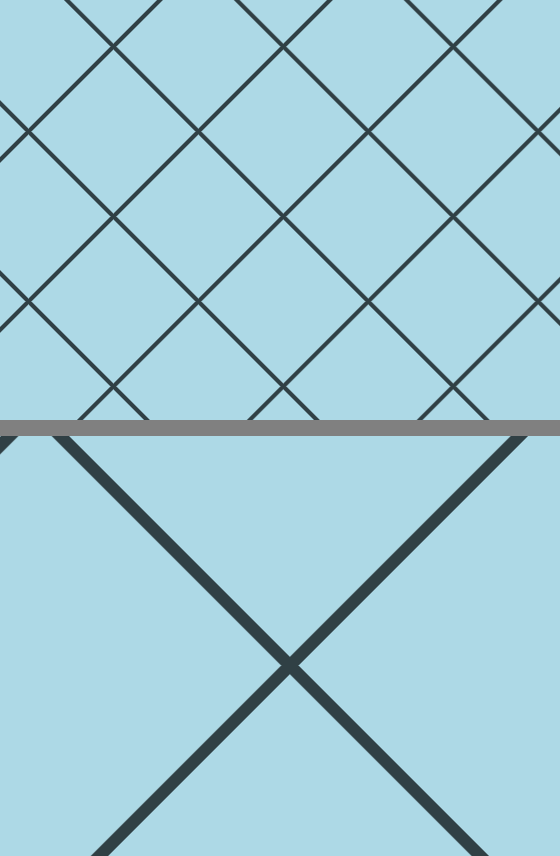
Top: the whole. Bottom: its middle third, enlarged.
Write a Shadertoy shader that draws this pattern.

```glsl
const vec3 BACKGROUND = vec3(0.68, 0.85, 0.90);
const vec3 LINE_COLOR = vec3(0.19, 0.25, 0.27);
const vec2 CROSSING = vec2(0.6745, 0.4845); // one lattice crossing, in canvas heights
const float DIAGONAL = 0.4045;              // full diagonal of a diamond
const float LINE_WIDTH = 0.0098;

// Turn the plane by an eighth of a revolution
vec2 rotateEighth(vec2 p) {
    return vec2(p.x + p.y, p.y - p.x) * inversesqrt(2.0);
}

// Distance to the nearest line along each of the two axes
vec2 gridDistance(vec2 p, float spacing) {
    return abs(fract(p / spacing + 0.5) - 0.5) * spacing;
}

// Smooth coverage of a stroke at a given distance from its center
float strokeCoverage(float dist, float width, float pixel) {
    return clamp(0.5 + (0.5 * width - dist) / pixel, 0.0, 1.0);
}

void mainImage(out vec4 fragColor, in vec2 fragCoord) {
    float pixel = 1.0 / iResolution.y;
    vec2 p = rotateEighth(fragCoord * pixel - CROSSING);

    // Diamond lattice: square cells seen along their diagonals
    vec2 dist = gridDistance(p, DIAGONAL * inversesqrt(2.0));
    float coverage = strokeCoverage(min(dist.x, dist.y), LINE_WIDTH, 1.2 * pixel);

    fragColor = vec4(mix(BACKGROUND, LINE_COLOR, coverage), 1.0);
}
```
